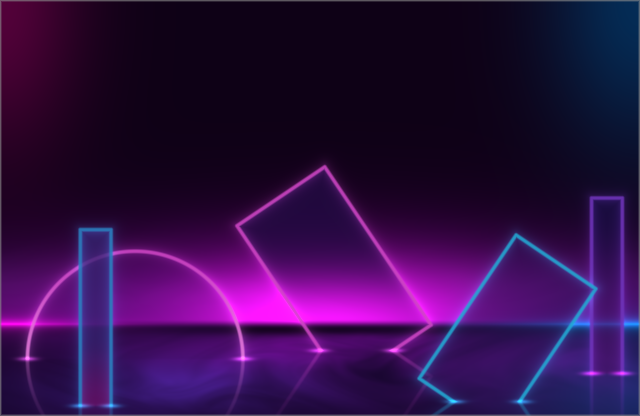
Reproduce this background procedurally as a Shadertoy shader.

```glsl
// Neon stage: glowing outlines stand on a dark glossy floor before a magenta
// horizon. Signed distances give the tubes, folding space at each floor line
// gives the reflections, and layered sines give the mist and floor sheen.
#define HORIZON 0.221
#define GLOW_X 0.773
#define TUBE_RADIUS 0.0042
#define HALO_SIZE 0.011
#define HALO_GAIN 0.30
#define REFLECTION 0.38
#define MIST_GAIN 0.13
#define PINK vec3(0.80, 0.27, 0.76)
#define CYAN vec3(0.13, 0.66, 0.82)
#define VIOLET vec3(0.43, 0.20, 0.72)
#define NIGHT vec3(0.055, 0.002, 0.085)

float gauss(vec2 offset, vec2 size) {
    vec2 q = offset / size;
    return exp(-dot(q, q));
}

// Soft cloud pattern, 0 to 1
float mist(vec2 p) {
    float sum = 0.0, amp = 0.5;
    for (int i = 0; i < 4; i++) {
        p += 0.7 * sin(p.yx * 1.3 + float(i) * 1.9);
        sum += amp * (0.5 + 0.5 * sin(p.x) * cos(p.y));
        p = mat2(0.8, 0.6, -0.6, 0.8) * p * 1.8;
        amp *= 0.5;
    }
    return sum;
}

float boxDistance(vec2 p, vec2 center, vec2 halfSize, float angle) {
    vec2 axis = vec2(cos(angle), sin(angle));
    vec2 q = p - center;
    q = abs(vec2(dot(q, axis), dot(q, vec2(-axis.y, axis.x)))) - halfSize;
    return length(max(q, 0.0)) + min(max(q.x, q.y), 0.0);
}

// Fold the space under a floor line back above it
vec2 mirrored(vec2 p, float ground) {
    return vec2(p.x, ground + abs(p.y - ground));
}

// Tinted pane with a glowing tube along its edge, fading below the floor
vec3 neon(vec3 col, float d, float height, vec3 tint, vec4 pane) {
    float aa = 1.5 / iResolution.y;
    float above = smoothstep(-aa, aa, height);
    float strength = mix(REFLECTION * exp(min(height, 0.0) * 11.0), 1.0, above);
    float inside = 1.0 - smoothstep(-aa, aa, d);
    col = mix(col, pane.rgb, inside * pane.a * strength);
    float tube = 1.0 - smoothstep(TUBE_RADIUS - 0.003, TUBE_RADIUS + 0.003, abs(d));
    col += tint * HALO_GAIN * strength * exp(-abs(d) / HALO_SIZE);
    return mix(col, tint, tube * strength * 0.85);
}

// Pair of small glints where a shape touches the floor
float feet(vec2 p, float center, float spread, float ground) {
    return gauss(vec2(abs(p.x - center) - spread, p.y - ground), vec2(0.022, 0.005));
}

vec3 backdrop(vec2 p, float width) {
    float h = p.y - HORIZON;
    float dx = p.x - GLOW_X;
    vec3 col = NIGHT;
    // Corner lights
    col += vec3(0.27, 0.0, 0.14) * gauss(p - vec2(0.0, 1.0), vec2(0.19, 0.36));
    col += vec3(-0.04, 0.17, 0.25) * gauss(p - vec2(width, 1.0), vec2(0.22, 0.36));
    // Horizon glow, wide then hot
    float sky = smoothstep(-0.012, 0.012, h);
    float up = max(h, 0.0);
    vec3 glow = vec3(0.36, 0.0, 0.37) * exp(-up * up / 0.045) * gauss(vec2(dx, 0.0), vec2(0.66, 1.0));
    glow += vec3(0.62, 0.06, 0.53) * gauss(vec2(dx, up), vec2(0.34, 0.125));
    glow += vec3(0.11, 0.02, 0.17) * exp(-up * up / 0.03);
    float haze = mist(p * vec2(5.0, 15.0) + 1.0) * gauss(vec2(0.0, h - 0.09), vec2(1.0, 0.09));
    glow += vec3(0.7, 0.3, 0.8) * MIST_GAIN * haze;
    // Glossy floor with coloured sheen
    float sheen = mist(p * vec2(7.0, 19.0) + 4.0);
    vec3 ground = vec3(0.035, 0.018, 0.09);
    ground += vec3(0.40, 0.01, 0.42) * sheen * gauss(vec2(dx, p.y - 0.165), vec2(0.48, 0.055));
    ground += vec3(0.22, 0.13, 0.48) * sheen * gauss(p - vec2(0.43, 0.07), vec2(0.34, 0.085));
    ground += vec3(0.23, 0.04, 0.30) * sheen * gauss(p - vec2(1.1, 0.10), vec2(0.45, 0.08));
    ground += vec3(0.0, 0.13, 0.20) * gauss(p - vec2(width, 0.04), vec2(0.32, 0.13));
    col += mix(ground, glow, sky);
    col *= 1.0 - 0.6 * gauss(vec2(dx, h + 0.014), vec2(0.45, 0.013));
    // Side flares along the horizon
    float streak = exp(-abs(h) / 0.009) + 0.22 * exp(-abs(h) / 0.045);
    col += vec3(0.75, 0.0, 0.62) * streak * gauss(vec2(p.x, 0.0), vec2(0.25, 1.0));
    col += vec3(-0.05, 0.48, 0.70) * streak * gauss(vec2(p.x - width, 0.0), vec2(0.30, 1.0));
    return col;
}

void mainImage(out vec4 fragColor, in vec2 fragCoord) {
    vec2 p = fragCoord / iResolution.y;
    float width = iResolution.x / iResolution.y;
    vec3 col = backdrop(p, width);
    float fade = smoothstep(0.18, 0.50, p.y);

    // Arch
    float arch = length(mirrored(p, 0.137) - vec2(0.325, 0.137)) - 0.259;
    vec3 archTint = mix(vec3(0.90, 0.48, 0.86), PINK, smoothstep(0.14, 0.40, p.y));
    col = neon(col, arch, p.y - 0.137, archTint, vec4(0.20, 0.04, 0.32, 0.22));
    // Upright bars
    float leftBar = boxDistance(mirrored(p, 0.024), vec2(0.230, 0.198), vec2(0.037, 0.250), 0.0);
    vec3 leftPane = mix(vec3(0.42, 0.06, 0.40), vec3(0.20, 0.13, 0.43), smoothstep(0.02, 0.20, p.y));
    col = neon(col, leftBar, p.y - 0.024, vec3(0.16, 0.50, 0.74), vec4(leftPane, 0.75));
    float rightBar = boxDistance(mirrored(p, 0.102), vec2(1.459, 0.274), vec2(0.037, 0.250), 0.0);
    vec3 rightPane = mix(vec3(0.28, 0.06, 0.40), vec3(0.10, 0.05, 0.27), fade);
    col = neon(col, rightBar, p.y - 0.102, VIOLET, vec4(rightPane, 0.70));
    // Tilted frames sunk into the floor
    float pinkFrame = boxDistance(mirrored(p, 0.157), vec2(0.803, 0.338), vec2(0.229, 0.127), -0.979);
    col = neon(col, pinkFrame, p.y - 0.157, PINK, vec4(0.13, 0.04, 0.26, 0.12 + 0.68 * fade));
    float cyanFrame = boxDistance(mirrored(p, 0.034), vec2(1.220, 0.198), vec2(0.208, 0.1155), 0.977);
    col = neon(col, cyanFrame, p.y - 0.034, CYAN, vec4(0.17, 0.06, 0.32, 0.50));

    // Floor contacts
    col += PINK * 0.7 * (feet(p, 0.325, 0.259, 0.137) + feet(p, 0.857, 0.090, 0.157));
    col += vec3(0.65, 0.10, 0.60) * feet(p, 1.459, 0.037, 0.102);
    col += CYAN * 0.6 * (feet(p, 0.230, 0.037, 0.024) + feet(p, 1.174, 0.081, 0.034));

    // Pale rim
    vec2 edge = min(p, vec2(width, 1.0) - p);
    col = mix(col, vec3(0.55), 0.7 * (1.0 - smoothstep(0.0, 0.006, min(edge.x, edge.y))));
    fragColor = vec4(clamp(col, 0.0, 1.0), 1.0);
}
```
